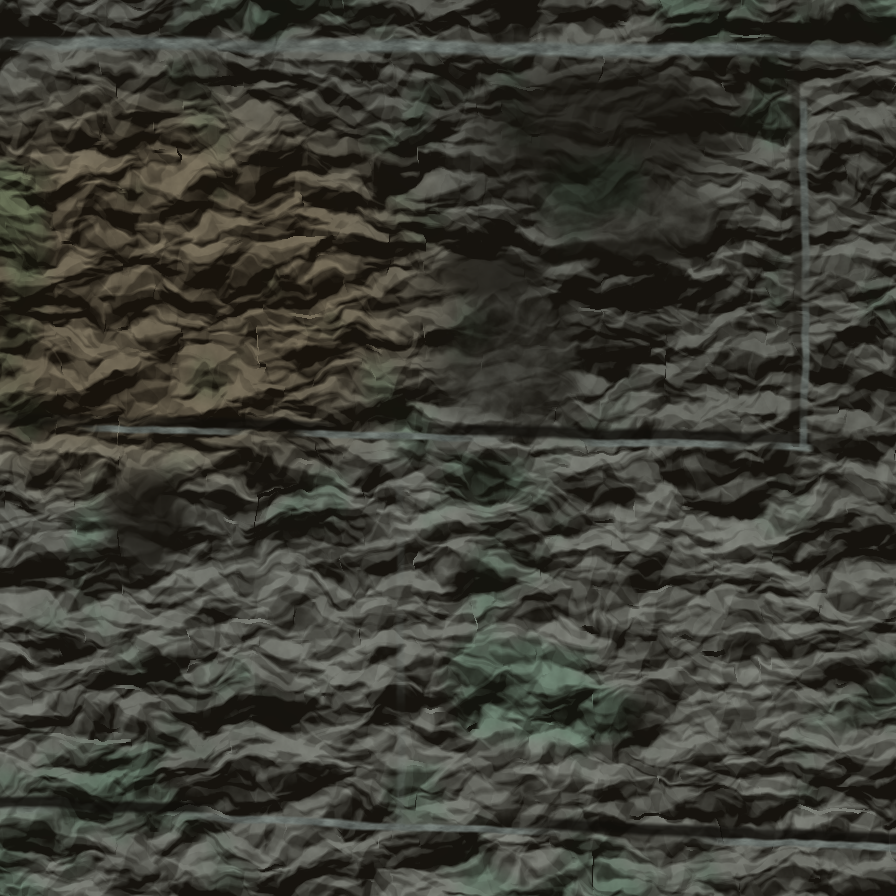
Reproduce this texture procedurally as a three.js fragment shader.

```glsl
// Dark rough-hewn stone wall: long chipped blocks in tilted courses with thin worn mortar.
#define COURSE_HEIGHT 0.427
#define COURSE_BASE 0.097
#define BLOCK_WIDTH 1.15
#define BLOCK_SHIFT 0.70
#define HEAD_JOINT 0.898
#define LIGHT_DIR vec2(-0.3, 0.95)
#define RELIEF_GAIN 0.31
#define BASE_TONE 0.43
#define STONE_DARK vec3(0.085, 0.075, 0.055)
#define STONE_PALE vec3(0.47, 0.48, 0.45)
#define MORTAR vec3(0.50, 0.54, 0.52)

varying vec2 vUv;

float hash(vec2 p) {
  vec3 q = fract(p.xyx * 0.1031);
  q += dot(q, q.yzx + 33.33);
  return fract((q.x + q.y) * q.z);
}

float noise(vec2 p) {
  vec2 i = floor(p), f = fract(p);
  f = f * f * (3.0 - 2.0 * f);
  return mix(mix(hash(i), hash(i + vec2(1.0, 0.0)), f.x),
             mix(hash(i + vec2(0.0, 1.0)), hash(i + vec2(1.0)), f.x), f.y);
}

float fbm(vec2 p) {
  float sum = 0.0, amp = 0.53;
  for (int i = 0; i < 4; i++) {
    sum += amp * noise(p);
    p = p * 2.03 + 17.3;
    amp *= 0.5;
  }
  return sum;
}

// Highest of many randomly turned and tilted roof shapes, one per cell.
float chips(vec2 p) {
  float top = -2.0;
  for (int k = 0; k < 9; k++) {
    float n = float(k), down = floor((n + 0.5) / 3.0);
    vec2 cell = floor(p) + vec2(n - 3.0 * down, down) + 59.0;
    float a = hash(cell + 7.1), b = hash(cell + 31.7);
    float turn = 6.2832 * hash(cell + 53.9);
    vec2 d = p + 60.0 - cell - vec2(a, b);
    vec2 axis = vec2(cos(turn), sin(turn));
    vec2 r = vec2(dot(d, axis), dot(d, vec2(-axis.y, axis.x)));
    top = max(top, 0.45 * fract(a * 7.0 + b * 3.0) + 0.3 * r.x
                   - 0.65 * abs(r.x) - 1.05 * abs(r.y));
  }
  return top;
}

float relief(vec2 p) {
  return 0.060 * chips(p * vec2(7.0, 11.0))
       + 0.036 * chips(p * vec2(15.0, 26.0) + 9.0)
       + 0.013 * chips(p * vec2(34.0, 52.0) + 23.0);
}

// Soft ellipse for hollows and smooth split faces.
float blob(vec2 p, vec2 center, vec2 radius) {
  return 1.0 - smoothstep(0.45, 1.0, length((p - center) / radius));
}

float band(float dist, float width) {
  return 1.0 - smoothstep(0.35 * width, width, abs(dist));
}

void main() {
  vec2 uv = vUv;
  vec2 ragged = vec2(fbm(uv * 18.0), fbm(uv * 18.0 + 41.0)) - 0.5;
  vec2 p = uv + 0.035 * ragged;
  // Courses: beds tilt more toward the bottom.
  float tilt = mix(0.046, 0.006, uv.y);
  float course = (uv.y + tilt * uv.x + 0.008 * ragged.y - COURSE_BASE) / COURSE_HEIGHT;
  float row = floor(course), bed = floor(course + 0.5);
  float bedDist = (course - bed) * COURSE_HEIGHT;
  float headX = uv.x - HEAD_JOINT + (row - 1.0) * BLOCK_SHIFT + 0.008 * ragged.x;
  float headDist = (fract(headX / BLOCK_WIDTH + 0.5) - 0.5) * BLOCK_WIDTH;
  // Chipped faces lit from above, with shadows under the ledges.
  float h = relief(p);
  float slope = (h - relief(p + LIGHT_DIR * 0.004)) / 0.004;
  float shadow = max(0.0, relief(p + LIGHT_DIR * 0.018) - h - 0.004);
  float smoothFace = max(blob(p, vec2(0.70, 0.755), vec2(0.14, 0.05)),
                         blob(p, vec2(0.57, 0.60), vec2(0.12, 0.10)));
  float rough = 1.0 - 0.75 * smoothFace;
  float tone = BASE_TONE + rough * (RELIEF_GAIN * clamp(slope, -1.5, 1.5) - 9.0 * shadow);
  tone += 0.30 * (fbm(uv * 6.0 + 5.0) - 0.5) + 0.28 * (fbm(uv * 75.0) - 0.5);
  tone += mix(0.05, -0.07, smoothstep(0.9, 1.1, course)) - 0.05 * smoothFace;
  // Deep hollows and the shaded lip beneath the smooth face.
  float hollow = max(blob(p, vec2(0.67, 0.855), vec2(0.19, 0.11)),
                     blob(p, vec2(0.165, 0.425), vec2(0.065, 0.065)));
  hollow = max(hollow, blob(p, vec2(0.55, 0.69), vec2(0.10, 0.035)));
  hollow = max(hollow, blob(p, vec2(0.68, 0.715), vec2(0.13, 0.016)));
  tone = mix(tone, 0.04 + 0.12 * tone, 0.85 * hollow);
  vec3 color = mix(STONE_DARK, STONE_PALE, clamp(tone, 0.0, 1.1));
  // Brown and mossy stains.
  float brown = blob(p, vec2(0.16, 0.68), vec2(0.42, 0.28));
  float moss = smoothstep(0.5, 0.75, fbm(uv * 9.0 + 70.0));
  color *= mix(vec3(1.0), vec3(1.12, 0.99, 0.84), 0.8 * brown);
  color *= mix(vec3(1.0), vec3(0.89, 1.04, 0.97), moss);
  // Mortar beds: boldest on top, broken lower down, with a dark gap above.
  float bold = step(1.5, bed), width = mix(0.0055, 0.010, bold);
  float wear = smoothstep(0.22, 0.6, noise(vec2(uv.x * 13.0, bed * 7.0 + 3.0)));
  wear = mix(wear, 1.0, 0.7 * bold) * smoothstep(-0.03, 0.10, uv.x);
  float bare = bed == 1.0 ? 1.0 - smoothstep(0.90, 0.91, uv.x) : 1.0;
  float gap = band(bedDist - 1.6 * width, 0.009) * (1.0 - bold);
  gap *= smoothstep(0.3, 0.6, noise(vec2(uv.x * 7.0, bed + 20.0)));
  color = mix(color, STONE_DARK * 0.7, 0.8 * gap * bare);
  vec3 mortar = MORTAR * (0.65 + 0.7 * (fbm(uv * vec2(60.0, 130.0)) - 0.25));
  color = mix(color, mortar, 0.88 * wear * bare * band(bedDist, width));
  // Head joints: one clear, the others nearly lost.
  float shown = row == 1.0 ? 0.75 : 0.22;
  float headWear = smoothstep(0.15, 0.55, noise(vec2(row * 5.0, uv.y * 24.0)));
  headWear *= 1.0 - smoothstep(0.84, 0.90, fract(course));
  color = mix(color, STONE_DARK, 0.5 * shown * band(headDist + 0.009, 0.008));
  color = mix(color, mortar * 0.9, shown * headWear * band(headDist, 0.006));
  gl_FragColor = vec4(color, 1.0);
}
```
